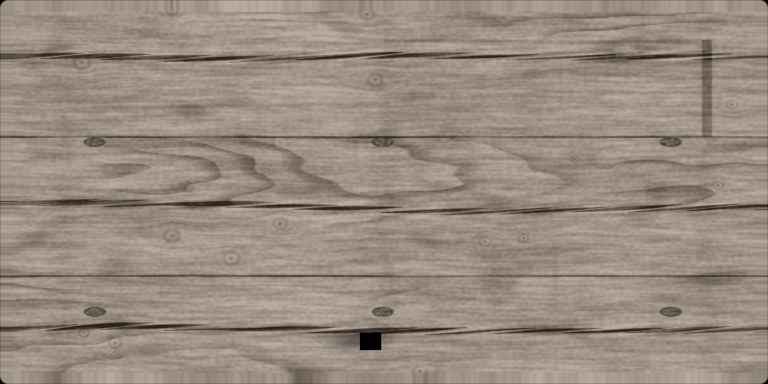
Reproduce this texture procedurally as a WebGL 2 fragment shader.

```glsl
#version 300 es
precision highp float;
precision highp int;

uniform vec2 u_resolution;
out vec4 outColor;

// Lengths are in canvas heights
const vec3 DARK_WOOD = vec3(0.23, 0.19, 0.16);
const vec3 PALE_WOOD = vec3(0.68, 0.63, 0.58);
const vec3 NAIL_GREY = vec3(0.37, 0.35, 0.32);
const vec3 CRACK_Y = vec3(0.849, 0.463, 0.140);
const vec2 SEAM_Y = vec2(0.643, 0.281);
const vec2 NAIL_Y = vec2(0.630, 0.188);
const vec2 NAIL_SIZE = vec2(0.028, 0.0125);
const float NAIL_STEP = 0.75;
const float BASE_TONE = 0.89;
const float FIGURE_DEPTH = 0.30;
const float STRAND_SLOPE = 0.075;
const float CRACK_CELL = 0.17;
const float EDGE = 0.027;
const float CORNER = 0.022;
const int KNOTS = 18;

vec2 hash2(vec2 cell) {
  uvec2 v = uvec2(ivec2(floor(cell)) + 4096);
  v = v * 1664525u + 1013904223u;
  for (int i = 0; i < 2; i++) {
    v.x += v.y * 1664525u;
    v.y += v.x * 1664525u;
    v ^= v >> 16u;
  }
  return vec2(v & 65535u) / 65535.0;
}

float corner(vec2 cell, vec2 offset) {
  float a = 6.28319 * hash2(cell).x;
  return dot(vec2(cos(a), sin(a)), offset);
}

float gradientNoise(vec2 p) {
  vec2 i = floor(p), f = p - i;
  vec2 s = f * f * f * (f * (f * 6.0 - 15.0) + 10.0);
  vec2 e = vec2(1.0, 0.0);
  return mix(mix(corner(i, f), corner(i + e, f - e), s.x),
             mix(corner(i + e.yx, f - e.yx), corner(i + 1.0, f - 1.0), s.x), s.y);
}

float box(vec2 p, vec2 centre, vec2 halfSize, float soft) {
  vec2 d = abs(p - centre) - halfSize;
  return 1.0 - smoothstep(-soft, soft, max(d.x, d.y));
}

// Long fibres plus fine weathered speckle
float fibres(vec2 p) {
  vec2 w = p + vec2(0.0, 0.014 * gradientNoise(p * vec2(2.5, 5.0)));
  return 0.21 * gradientNoise(w * vec2(9.0, 115.0))
       + 0.19 * gradientNoise(w * vec2(4.0, 52.0) + 17.0)
       + 0.19 * gradientNoise(w * vec2(2.0, 13.0) + 31.0)
       + 0.10 * gradientNoise(p * vec2(26.0, 45.0) + 47.0)
       + 0.14 * gradientNoise(p * vec2(75.0, 120.0) + 59.0);
}

// Flame-shaped growth lines, soft on one side and crisp on the other
float figure(vec2 p) {
  float field = gradientNoise(p * vec2(1.1, 5.0) + 3.7)
              + 0.10 * gradientNoise(p * vec2(6.0, 26.0));
  float s = fract(field * 4.5);
  float line = smoothstep(0.5, 0.93, s) * (1.0 - smoothstep(0.93, 1.0, s));
  return line * smoothstep(-0.02, 0.35, gradientNoise(p * vec2(1.4, 4.0) + 21.3));
}

// Split joint: braided strands around overlapping slanted gaps
float crack(vec2 p, float y, float id, float px) {
  float d = p.y - y - 0.024 * gradientNoise(vec2(p.x * 1.3, id * 7.3 + 0.4));
  float spread = 0.015 + 0.008 * gradientNoise(vec2(p.x * 3.0, id + 9.5));
  float env = exp(-d * d / (spread * spread));
  float strand = gradientNoise(vec2(p.x * 6.0, (d - STRAND_SLOPE * p.x) * 95.0 + id * 13.0));
  float tone = env * (0.75 * strand - 0.10);
  float gap = 0.0, cell = floor(p.x / CRACK_CELL);
  for (int i = -1; i <= 1; i++) {
    vec2 h = hash2(vec2(cell + float(i), id + 70.0));
    float dx = p.x - (cell + float(i) + 0.3 + 0.4 * h.x) * CRACK_CELL;
    float u = dx / (CRACK_CELL * 0.85);
    float width = (0.0025 + 0.0035 * h.y) * (1.0 - u * u);
    float off = abs(d - STRAND_SLOPE * dx * 0.7 - 0.006 * (h.y - 0.5));
    gap = max(gap, (1.0 - smoothstep(width - px, width + px, off)) * step(abs(u), 1.0));
  }
  return tone - 0.72 * gap;
}

// Straight joint with a soft shade below it
float seam(vec2 p, float y, float px) {
  float d = p.y - y - 0.003 * gradientNoise(vec2(p.x * 3.0, y * 40.0));
  float wear = 0.75 + 0.6 * gradientNoise(vec2(p.x * 5.0, y * 90.0));
  float line = 1.0 - smoothstep(0.001, 0.002 + px, abs(d));
  float shade = exp(-abs(d) / 0.008) * (d < 0.0 ? 0.14 : 0.07);
  return -wear * (0.55 * line + shade);
}

void main() {
  vec2 p = gl_FragCoord.xy / u_resolution.y;
  float px = 1.0 / u_resolution.y;
  vec2 size = vec2(u_resolution.x / u_resolution.y, 1.0);
  // The border repeats the outermost wood as streaks
  vec2 q = clamp(p, vec2(EDGE), size - EDGE);

  // Knots bend the grain and add rings
  vec2 g = q;
  float knotShade = 0.0;
  for (int i = 0; i < KNOTS; i++) {
    vec2 h = hash2(vec2(float(i), 301.0));
    vec2 e = q - h * size;
    float r = length(e * vec2(1.0, 1.3)) / mix(0.010, 0.022, hash2(vec2(float(i), 302.0)).x);
    g.y -= 0.65 * e.y * exp(-0.25 * r * r);
    knotShade += exp(-0.8 * r * r) * (0.17 + 0.15 * cos(r * 6.5));
  }

  float tone = BASE_TONE + fibres(g) - FIGURE_DEPTH * figure(g) - knotShade;
  tone -= 0.22 * smoothstep(0.22, 0.55, gradientNoise(q * vec2(5.0, 13.0) + 83.0));
  for (int i = 0; i < 3; i++) tone += crack(q, CRACK_Y[i], float(i), px);
  for (int i = 0; i < 2; i++) tone += seam(q, SEAM_Y[i], px);

  // Faint cross bands and shaded strips
  for (int i = 0; i < 3; i++) {
    float d = (q.x - 0.165 - 0.838 * float(i)) / 0.03;
    tone -= 0.06 * exp(-d * d);
  }
  tone -= 0.36 * box(q, vec2(1.841, 0.770), vec2(0.013, 0.126), 0.003);
  tone -= 0.22 * box(q, vec2(1.425, 0.893), vec2(0.425, 0.004), 0.004);
  tone -= 0.16 * box(q, vec2(0.495, 0.629), vec2(0.222, 0.014), 0.003);
  vec3 color = mix(DARK_WOOD, PALE_WOOD, clamp(tone, -0.12, 1.1));

  // Oval nail heads with a dark rim
  for (int i = 0; i < 2; i++) {
    float column = clamp(floor((q.x - 0.247) / NAIL_STEP + 0.5), 0.0, 2.0);
    vec2 e = (q - vec2(0.247 + column * NAIL_STEP, NAIL_Y[i])) / NAIL_SIZE;
    float r = length(e), soft = px / NAIL_SIZE.y;
    float rim = smoothstep(0.65, 0.95, r);
    vec3 metal = NAIL_GREY * (1.0 - 0.35 * rim + 0.5 * gradientNoise(q * vec2(90.0, 140.0)));
    color = mix(color, metal, 0.92 * (1.0 - smoothstep(1.0 - soft, 1.0 + soft, r)));
  }

  // Square hole with a smudge on its left, then rounded corners
  vec2 hole = vec2(0.965, 0.111);
  vec2 smudge = (q - hole + vec2(0.045, 0.0)) / vec2(0.06, 0.017);
  color *= 1.0 - 0.4 * exp(-dot(smudge, smudge));
  color *= 1.0 - box(p, hole, vec2(0.028, 0.023), px * 0.5);
  vec2 c = abs(p - 0.5 * size) - 0.5 * size + CORNER;
  color *= 1.0 - smoothstep(-px, px, length(max(c, 0.0)) - CORNER);
  outColor = vec4(color, 1.0);
}
```
